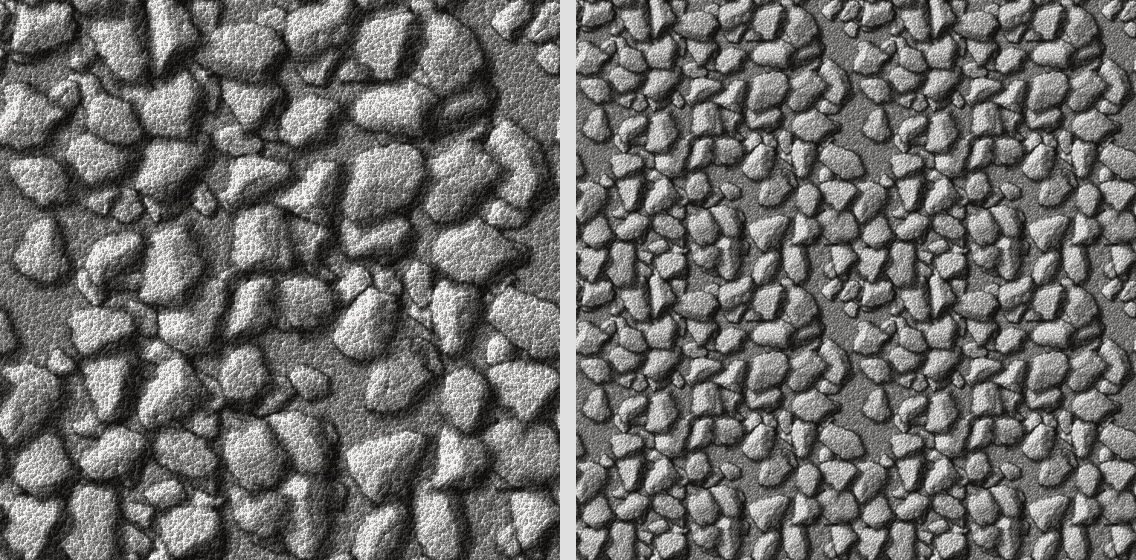
Left, the tile; right, the same tile 2 across and 2 down.
A WebGL 1 fragment shader for this texture:

```glsl
precision highp float;
uniform vec2 u_resolution;

const float TAU = 6.2831853;

vec4 hash4(vec2 cell) {
  float h = dot(cell, vec2(12.71, 31.17));
  return fract(sin(vec4(h, h + 1.7, h + 3.1, h + 5.3)) * 43758.545);
}

vec2 direction(float angle) {
  return vec2(cos(angle), sin(angle));
}

// Wrapped cellular noise: offset from the nearest of n by n scattered points.
vec2 nearestOffset(vec2 uv, float n) {
  vec2 p = uv * n;
  vec2 nearest = vec2(2.0);
  for (int j = -1; j <= 1; j++) {
    for (int i = -1; i <= 1; i++) {
      vec2 id = floor(p) + vec2(i, j);
      vec2 offset = p - id - hash4(mod(id, n) + n).xy;
      if (dot(offset, offset) < dot(nearest, nearest)) nearest = offset;
    }
  }
  return nearest;
}

// Paints faceted stones from lower right to upper left, each with its shadow.
float addStones(float tone, vec2 uv, float n, float density, vec2 bump) {
  vec2 p = uv * n;
  float soft = 0.008 + 1.0 * n / u_resolution.x;
  for (int j = -1; j <= 1; j++) {
    for (int i = -1; i <= 1; i++) {
      vec2 id = floor(p) + vec2(-i, j);
      vec2 cell = mod(id, n) + 3.0 * n;
      vec4 rnd = hash4(cell);
      vec4 form = hash4(cell + 71.0);
      if (rnd.z > density) continue;
      vec2 q = p - id - 0.5 - 0.5 * (rnd.xy - 0.5);
      float radius = mix(0.42, 0.61, rnd.w);

      // Two tilted top faces meet in a ridge.
      vec2 tilt = direction(form.x * TAU) * mix(0.2, 0.65, form.y);
      vec2 backTilt = direction(form.z * TAU) * 0.3 - 0.5 * tilt;
      float top = exp(32.0 * (dot(q, tilt) - 0.3 * radius));
      float back = exp(32.0 * (dot(q, backTilt) - 0.3 * radius));
      float total = top + back;
      vec2 slope = top * tilt + back * backTilt;

      // Side faces form a stretched, irregular polygon.
      for (int k = 0; k < 7; k++) {
        vec4 side = hash4(cell + 19.0 * float(k + 1));
        float angle = TAU * (float(k) + 0.8 * side.x) / 7.0;
        float stretch = 1.0 + 0.22 * cos(2.0 * (angle - form.w * TAU));
        float reach = radius * stretch * mix(0.8, 1.06, side.y);
        float weight = exp(32.0 * (dot(q, direction(angle)) - reach));
        total += weight;
        slope += weight * direction(angle);
      }
      slope /= total;
      float dist = log(total) / 32.0 + 0.05 * (length(bump) - 0.45);

      float shade = 1.0 - smoothstep(-0.03, 0.13, dist - dot(slope, vec2(0.075, -0.06)));
      vec3 normal = normalize(vec3(slope + 0.3 * bump, 1.0));
      float light = max(dot(normal, normalize(vec3(-0.6, 0.42, 0.68))), 0.0);
      float stone = 0.07 + (0.83 + 0.15 * form.y) * light;
      stone *= mix(0.65, 1.0, smoothstep(0.0, 0.04, -dist));
      tone = mix(tone * (1.0 - 0.78 * shade), stone, 1.0 - smoothstep(-soft, soft, dist));
    }
  }
  return tone;
}

void main() {
  vec2 uv = gl_FragCoord.xy / u_resolution;

  // Layered sines bend the outlines.
  vec2 bent = uv + 0.002 * sin(TAU * (uv.yx * vec2(9.0, 7.0) + uv * vec2(4.0, 5.0)));
  bent += 0.0007 * sin(TAU * (uv.yx * vec2(29.0, 23.0) - uv * 13.0));

  // Gritty ground, then pebbles, then large stones.
  vec2 bump = nearestOffset(bent, 46.0);
  vec2 lightSide = vec2(-0.8, 0.6);
  float tone = 0.46 + 0.14 * dot(bump, lightSide);
  tone = addStones(tone, bent, 15.0, 0.5, bump);
  tone = addStones(tone, bent, 8.0, 0.95, bump);

  // Sharp grain over everything, lit from the same side.
  vec2 fine = nearestOffset(uv, 193.0);
  vec2 coarse = nearestOffset(bent, 107.0);
  float grain = dot(fine, lightSide) + 0.75 * dot(coarse, lightSide);
  grain += 0.7 * (length(fine) + length(coarse) - 0.95);
  tone += grain * (0.1 + 0.42 * tone);

  vec3 soot = vec3(0.06, 0.05, 0.05);
  vec3 chalk = vec3(0.95, 0.95, 0.94);
  gl_FragColor = vec4(mix(soot, chalk, clamp(tone, 0.0, 1.0)), 1.0);
}
```
